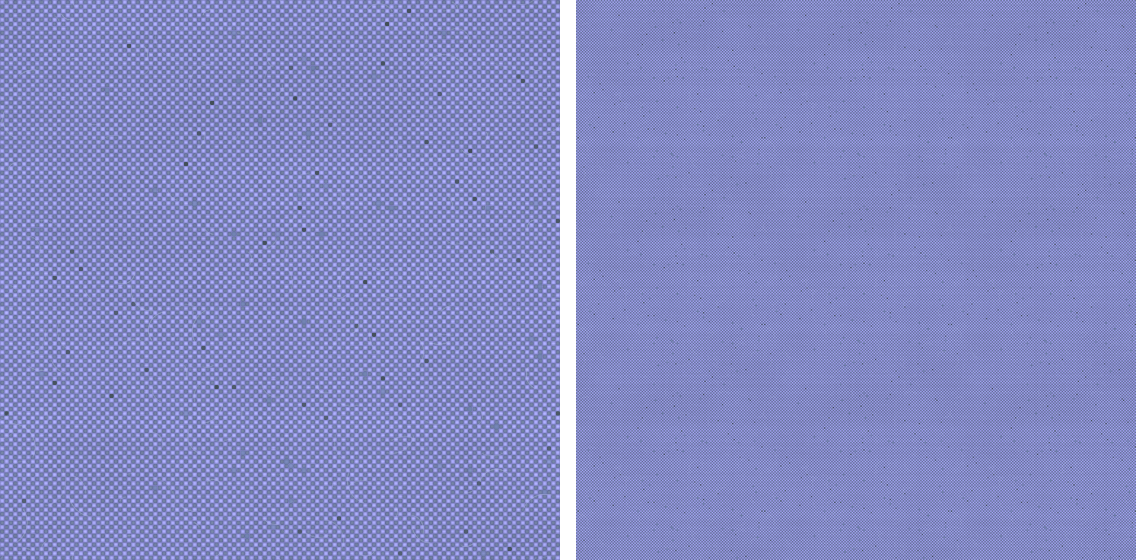
Left: one tile. Right: repeated 3 by 3.
Reproduce this texture map procedurally as a three.js fragment shader.

```glsl
varying vec2 vUv;

const float PI = 3.14159265;
const float THREADS = 128.0;
const float HAIR_GRID = 16.0;

float hash(vec2 p) {
  vec3 q = fract(vec3(p.xyx) * 0.1031);
  q += dot(q, q.yzx + 33.33);
  return fract((q.x + q.y) * q.z);
}

// Value noise that wraps after a whole number of cells
float wrapNoise(vec2 uv, vec2 period) {
  vec2 p = uv * period;
  vec2 i = floor(p);
  vec2 f = fract(p);
  f = f * f * (3.0 - 2.0 * f);
  vec2 a = mod(i, period);
  vec2 b = mod(i + 1.0, period);
  return mix(mix(hash(a), hash(vec2(b.x, a.y)), f.x),
             mix(hash(vec2(a.x, b.y)), hash(b), f.x), f.y);
}

// Loose fibres: thin arcs, one at most per grid square
float hairs(vec2 uv) {
  vec2 p = uv * HAIR_GRID;
  float cover = 0.0;
  for (int y = -1; y <= 1; y++) {
    for (int x = -1; x <= 1; x++) {
      vec2 square = floor(p) + vec2(float(x), float(y));
      vec2 id = mod(square, HAIR_GRID) + 7.0;
      vec2 center = square + vec2(hash(id), hash(id + 31.0));
      float radius = mix(0.2, 0.7, hash(id + 57.0));
      float angle = 2.0 * PI * hash(id + 83.0);
      float spread = mix(0.4, 1.1, hash(id + 109.0));
      vec2 d = p - center;
      float along = dot(d, vec2(cos(angle), sin(angle))) / max(length(d), 0.001);
      float line = 1.0 - smoothstep(0.006, 0.026, abs(length(d) - radius));
      float arc = smoothstep(cos(spread), cos(spread) + 0.08, along);
      float strength = step(0.3, hash(id + 151.0)) * mix(0.3, 1.0, hash(id + 173.0));
      cover = max(cover, line * arc * strength);
    }
  }
  return cover;
}

void main() {
  vec2 p = vUv * THREADS;
  vec2 cell = mod(floor(p), THREADS);
  vec2 q = fract(p) - 0.5;

  // Plain weave: pale weft over the top in every other cell
  float checker = mod(cell.x + cell.y, 2.0) * 2.0 - 1.0;
  float overlap = checker * cos(PI * q.x) * cos(PI * q.y);
  float weftCover = smoothstep(-0.35, 0.1, overlap);
  float bulge = (1.0 - 4.0 * q.x * q.x) * (1.0 - 4.0 * q.y * q.y);

  vec3 weft = vec3(0.50, 0.51, 0.76) + bulge * vec3(0.19, 0.18, 0.26);
  vec3 warp = vec3(0.36, 0.40, 0.60) + bulge * vec3(0.10, 0.12, 0.04);

  // Thread tone and fibre streaks along each thread
  weft *= 0.98 + 0.04 * hash(vec2(cell.y, 211.0));
  warp *= 0.98 + 0.04 * hash(vec2(cell.x, 307.0));
  weft *= 0.965 + 0.07 * wrapNoise(vUv, vec2(96.0, 512.0));
  warp *= 0.965 + 0.07 * wrapNoise(vUv, vec2(512.0, 96.0));

  // Stained cells: dull teal on the weft, dark flecks on the warp
  float chance = hash(cell + 401.0);
  float stain = 1.0 - smoothstep(0.45, 0.65, length(q));
  float amount = mix(0.55, 0.95, hash(cell + 503.0)) * step(0.993, chance);
  weft = mix(weft, vec3(0.39, 0.47, 0.63), amount * 0.85);
  warp = mix(warp, vec3(0.25, 0.30, 0.32), amount * stain);

  vec3 color = mix(warp, weft, weftCover);

  // Slow fading and loose hairs
  color *= 0.985 + 0.03 * wrapNoise(vUv, vec2(6.0));
  color = mix(color, vec3(0.68, 0.73, 0.88), 0.4 * hairs(vUv));

  gl_FragColor = vec4(color, 1.0);
}
```
